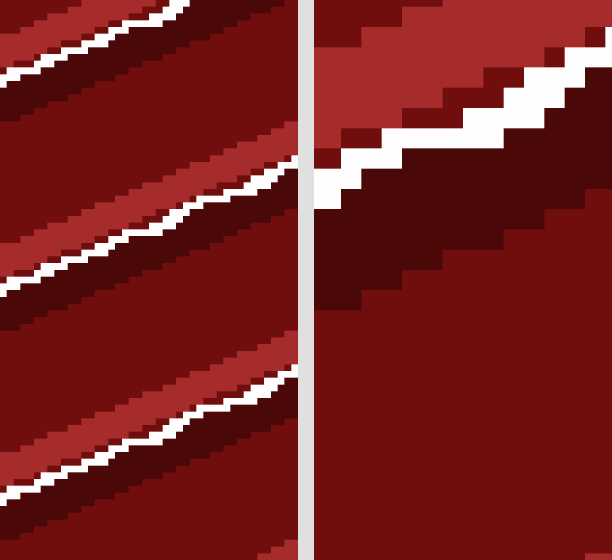
Left, the full canvas; right, a detail of the centre.
A Shadertoy shader for this pattern:

```glsl
#define GRID vec2(44.0, 83.0)
#define PERIOD 31.0
#define SLOPE 0.432
#define PHASE 36.99
#define LIGHT_END 4.82
#define SHADE_END 12.98
#define BASE vec3(0.44, 0.05, 0.05)
#define SHADE vec3(0.29, 0.03, 0.03)
#define LIGHT vec3(0.65, 0.17, 0.17)
#define LINE vec3(0.995)
#define SAMPLES 3

const float TAU = 6.2831853;

// Colour of the blocky slanted stripes; uv runs from 0 to 1
vec3 stripeColor(vec2 uv) {
    float column = floor(uv.x * GRID.x);
    float row = floor((1.0 - uv.y) * GRID.y);

    // Depth below the upper edge of the stripe, in cells
    float depth = mod(row + 1.0 + SLOPE * column - PHASE, PERIOD);

    // Ragged line: its waves stretch out and sway more to the right
    float wave = TAU * 3.8 * log((column + 20.0) / 26.5);
    float sway = smoothstep(6.0, 22.0, column) * (0.25 + 0.45 * cos(wave + 0.9));
    float lineCenter = 6.36 + sway;
    float halfWidth = 0.8 + 0.3 * cos(wave);

    // Light band, thin gap, line, then shade
    if (abs(depth - lineCenter) < halfWidth) return LINE;
    if (depth <= LIGHT_END) return LIGHT;
    if (depth > lineCenter && depth <= SHADE_END) return SHADE;
    return BASE;
}

void mainImage(out vec4 fragColor, in vec2 fragCoord) {
    // Average sub-samples to smooth the cell edges
    vec3 sum = vec3(0.0);
    for (int j = 0; j < SAMPLES; j++) {
        for (int i = 0; i < SAMPLES; i++) {
            vec2 offset = (vec2(i, j) + 0.5) / float(SAMPLES) - 0.5;
            sum += stripeColor((fragCoord + offset) / iResolution.xy);
        }
    }
    fragColor = vec4(sum / float(SAMPLES * SAMPLES), 1.0);
}
```
